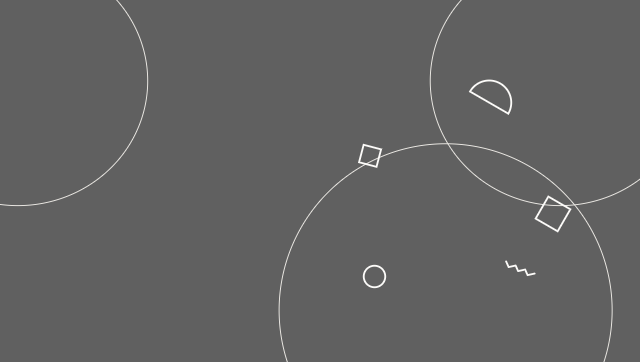
Give the GLSL for this background, as a WebGL 2 fragment shader.

```glsl
#version 300 es
precision highp float;
// Flat grey backdrop with three large hairline ovals and a few small outlined
// shapes: two tilted squares, a half disc, a ring and a zigzag. Each outline is
// a signed distance turned into an antialiased stroke.

uniform vec2 u_resolution;
out vec4 fragColor;

// Lengths are in canvas heights, with the origin at the lower left.
const vec3 BACKDROP = vec3(0.378);
const vec3 HAIRLINE_COLOR = vec3(0.93, 0.92, 0.90);
const vec3 BOLD_COLOR = vec3(0.99, 0.985, 0.975);
const float HAIRLINE_WIDTH = 0.0026;
const float BOLD_WIDTH = 0.0051;

const vec2 OVAL_RADII = vec2(0.3586, 0.3445);
const vec2 LEFT_OVAL = vec2(0.0494, 0.7765);
const vec2 RIGHT_OVAL = vec2(1.5471, 0.7765);
const vec2 BIG_CIRCLE = vec2(1.2310, 0.1429);
const float BIG_RADIUS = 0.4600;

const vec2 SMALL_SQUARE = vec2(1.0223, 0.5696);
const float SMALL_HALF = 0.0249;
const float SMALL_TILT = 14.7;
const vec2 LARGE_SQUARE = vec2(1.5276, 0.4090);
const float LARGE_HALF = 0.0351;
const float LARGE_TILT = 30.0;

const vec2 HALF_DISC = vec2(1.3513, 0.7166);
const float DISC_RADIUS = 0.0610;
const float DISC_TILT = 30.0;
const vec2 RING = vec2(1.0345, 0.2362);
const float RING_RADIUS = 0.0297;

const vec2 ZIGZAG_START = vec2(1.3982, 0.2776);
const vec2 ZIGZAG_STEP = vec2(0.0262, -0.0111);
const vec2 ZIGZAG_KINK = vec2(0.0069, -0.0154);
const int ZIGZAG_TEETH = 3;

// Turns a shape clockwise by the given number of degrees.
vec2 tilt(vec2 p, float degrees) {
    float a = radians(degrees);
    return mat2(cos(a), sin(a), -sin(a), cos(a)) * p;
}

// First-order distance, accurate close to the outline.
float ovalDistance(vec2 p, vec2 radii) {
    float k = length(p / radii);
    return k * (k - 1.0) / max(length(p / (radii * radii)), 1e-4);
}

// Chebyshev distance keeps the stroke corners sharp.
float squareDistance(vec2 p, float halfSide) {
    return max(abs(p.x), abs(p.y)) - halfSide;
}

float halfDiscDistance(vec2 p, float radius) {
    return max(length(p) - radius, -p.y);
}

float segmentDistance(vec2 p, vec2 a, vec2 b) {
    vec2 ab = b - a;
    return length(p - a - ab * clamp(dot(p - a, ab) / dot(ab, ab), 0.0, 1.0));
}

float zigzagDistance(vec2 p) {
    float d = 1e3;
    for (int i = 0; i < ZIGZAG_TEETH; i++) {
        vec2 a = ZIGZAG_START + float(i) * ZIGZAG_STEP;
        vec2 kink = a + ZIGZAG_KINK;
        d = min(d, segmentDistance(p, a, kink));
        d = min(d, segmentDistance(p, kink, a + ZIGZAG_STEP));
    }
    return d;
}

// Share of a one-pixel window covered by a stroke centred on d = 0.
float stroke(float d, float width) {
    float x = d * u_resolution.y;
    float halfWidth = 0.5 * width * u_resolution.y;
    return clamp(min(x + 0.5, halfWidth) - max(x - 0.5, -halfWidth), 0.0, 1.0);
}

void main() {
    vec2 p = gl_FragCoord.xy / u_resolution.y;
    vec3 color = BACKDROP;

    // Hairline ovals, layered so that crossings stay even.
    float leftOval = stroke(ovalDistance(p - LEFT_OVAL, OVAL_RADII), HAIRLINE_WIDTH);
    float rightOval = stroke(ovalDistance(p - RIGHT_OVAL, OVAL_RADII), HAIRLINE_WIDTH);
    float bigCircle = stroke(length(p - BIG_CIRCLE) - BIG_RADIUS, HAIRLINE_WIDTH);
    color = mix(color, HAIRLINE_COLOR, max(leftOval, rightOval));
    color = mix(color, HAIRLINE_COLOR, bigCircle);

    // Bold small shapes.
    float bold = stroke(squareDistance(tilt(p - SMALL_SQUARE, SMALL_TILT), SMALL_HALF), BOLD_WIDTH);
    bold = max(bold, stroke(squareDistance(tilt(p - LARGE_SQUARE, LARGE_TILT), LARGE_HALF), BOLD_WIDTH));
    bold = max(bold, stroke(halfDiscDistance(tilt(p - HALF_DISC, DISC_TILT), DISC_RADIUS), BOLD_WIDTH));
    bold = max(bold, stroke(length(p - RING) - RING_RADIUS, BOLD_WIDTH));
    bold = max(bold, stroke(zigzagDistance(p), BOLD_WIDTH));
    color = mix(color, BOLD_COLOR, bold);

    fragColor = vec4(color, 1.0);
}
```
